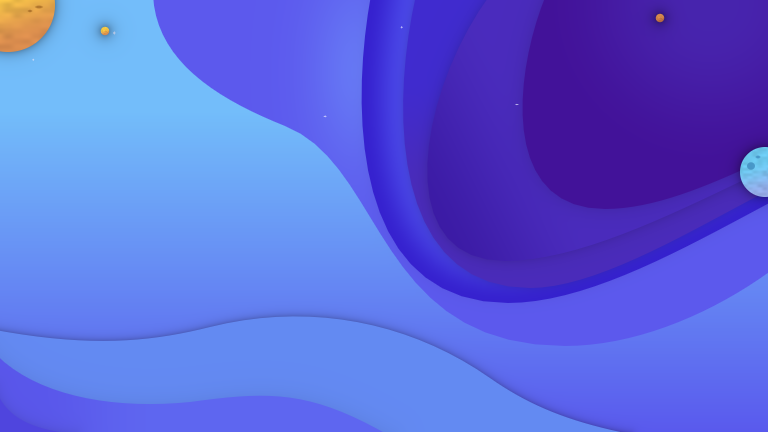
Write a Shadertoy shader that draws this background.

```glsl
// Layered paper-cut night sky: nested violet hollows, blue waves, small planets and sparkles.
// Canvas units: 7.68 wide by 4.32 high.

float hash(vec2 p) {
    vec3 q = fract(vec3(p.xyx) * 0.1031);
    q += dot(q, q.yzx + 33.33);
    return fract((q.x + q.y) * q.z);
}

float noise(vec2 p) {
    vec2 i = floor(p), f = fract(p);
    f *= f * (3.0 - 2.0 * f);
    return mix(mix(hash(i), hash(i + vec2(1, 0)), f.x),
               mix(hash(i + vec2(0, 1)), hash(i + vec2(1, 1)), f.x), f.y);
}

float cover(float d) { return clamp(0.5 - d * iResolution.y / 4.32, 0.0, 1.0); }

// Adds a cubic curve to a signed distance; the sign flips at each crossing
// of a vertical ray (dir 1 casts it up, -1 casts it down).
void addCubic(inout float dist, vec2 p, float dir, vec2 a, vec2 b, vec2 c, vec2 e) {
    vec2 from = a;
    for (int i = 1; i <= 18; i++) {
        float t = float(i) / 18.0, s = 1.0 - t;
        vec2 to = s*s*s*a + 3.0*s*s*t*b + 3.0*s*t*t*c + t*t*t*e;
        vec2 edge = to - from, rel = p - from;
        float away = length(rel - edge * clamp(dot(rel, edge) / dot(edge, edge), 0.0, 1.0));
        dist = (dist < 0.0 ? -1.0 : 1.0) * min(abs(dist), away);
        if ((from.x > p.x) != (to.x > p.x) && dir * (edge.y * rel.x / edge.x - rel.y) > 0.0)
            dist = -dist;
        from = to;
    }
}

// Hollow bounded by two joined cubics, open to the upper right
float hollow(vec2 p, vec2 a, vec2 b, vec2 c, vec2 d, vec2 e, vec2 f, vec2 g) {
    float dist = 9.0;
    addCubic(dist, p, -1.0, a, b, c, d);
    addCubic(dist, p, -1.0, d, e, f, g);
    return dist;
}

void paint(inout vec3 col, float dist, vec3 fill, float shade, float blur) {
    col *= 1.0 - shade * exp(-max(dist, 0.0) / blur);
    col = mix(col, fill, cover(dist));
}

void planet(inout vec3 col, vec2 p, vec2 center, float r, vec3 high, vec3 low) {
    vec2 q = (p - center) / r;
    vec3 body = mix(low, high, smoothstep(-0.9, 0.5, q.y - 0.3 * q.x));
    body *= 0.94 + 0.12 * noise(q * vec2(5, 9));
    paint(col, (length(q) - 1.0) * r, body, 0.28, 0.05);
}

void crater(inout vec3 col, vec2 p, vec2 center, vec2 size, vec3 tint) {
    col = mix(col, tint, 0.8 * cover((length((p - center) / size) - 1.0) * size.y));
}

void mainImage(out vec4 fragColor, in vec2 fragCoord) {
    vec2 p = fragCoord / iResolution.y * 4.32;
    float d;

    // Sky
    vec3 col = mix(vec3(0.35, 0.35, 0.93), vec3(0.45, 0.74, 0.98), clamp(p.y / 3.2, 0.0, 1.0));

    // Outer hollow with a pale glow beside its upper rim
    d = 9.0;
    addCubic(d, p, -1.0, vec2(1.53, 4.37), vec2(1.56, 3.72), vec2(2.15, 3.34), vec2(2.85, 3.06));
    addCubic(d, p, -1.0, vec2(2.85, 3.06), vec2(3.85, 2.67), vec2(3.75, 0.86), vec2(5.65, 0.86));
    addCubic(d, p, -1.0, vec2(5.65, 0.86), vec2(6.40, 0.86), vec2(7.20, 1.22), vec2(7.80, 1.68));
    float glow = exp(-dot((p - vec2(3.6, 3.6)) / vec2(0.5, 1.0), (p - vec2(3.6, 3.6)) / vec2(0.5, 1.0)));
    paint(col, d, mix(vec3(0.36, 0.35, 0.93), vec3(0.40, 0.47, 0.96), glow), 0.0, 0.1);

    // Inner hollows, deeper and darker
    d = hollow(p, vec2(3.71, 4.37), vec2(3.50, 3.22), vec2(3.52, 1.29), vec2(5.08, 1.29),
               vec2(5.90, 1.29), vec2(6.90, 1.87), vec2(7.75, 2.32));
    paint(col, d, mix(vec3(0.21, 0.13, 0.81), vec3(0.29, 0.28, 0.91), smoothstep(0.0, 0.42, -d)), 0.03, 0.05);

    d = hollow(p, vec2(4.16, 4.37), vec2(3.90, 3.22), vec2(3.92, 1.44), vec2(5.30, 1.44),
               vec2(6.00, 1.44), vec2(7.00, 2.07), vec2(7.75, 2.45));
    paint(col, d, mix(vec3(0.29, 0.17, 0.73), vec3(0.25, 0.17, 0.81), smoothstep(2.3, 3.6, p.y)), 0.08, 0.04);

    d = hollow(p, vec2(4.90, 4.37), vec2(4.20, 3.42), vec2(3.88, 1.71), vec2(5.05, 1.71),
               vec2(5.85, 1.71), vec2(6.90, 2.27), vec2(7.75, 2.67));
    paint(col, d, mix(vec3(0.23, 0.10, 0.64), vec3(0.29, 0.17, 0.74),
                      smoothstep(5.2, 6.9, p.x + 0.5 * p.y)), 0.10, 0.06);

    d = hollow(p, vec2(5.46, 4.37), vec2(5.15, 3.62), vec2(4.98, 2.23), vec2(6.05, 2.23),
               vec2(6.60, 2.23), vec2(7.20, 2.52), vec2(7.75, 2.77));
    paint(col, d, mix(vec3(0.26, 0.07, 0.60), vec3(0.28, 0.14, 0.68),
                      smoothstep(1.7, 0.2, length(p - vec2(7.1, 4.3)))), 0.08, 0.08);

    // Waves along the bottom
    d = 9.0;
    addCubic(d, p, 1.0, vec2(-0.1, 1.03), vec2(0.9, 0.84), vec2(1.5, 0.90), vec2(2.1, 1.05));
    addCubic(d, p, 1.0, vec2(2.1, 1.05), vec2(3.1, 1.30), vec2(4.1, 1.10), vec2(4.9, 0.54));
    addCubic(d, p, 1.0, vec2(4.9, 0.54), vec2(5.3, 0.26), vec2(5.7, 0.10), vec2(6.3, -0.02));
    paint(col, d, vec3(0.39, 0.54, 0.95), 0.22, 0.035);
    d = 9.0;
    addCubic(d, p, 1.0, vec2(-0.1, 0.84), vec2(0.3, 0.37), vec2(1.1, 0.22), vec2(1.9, 0.30));
    addCubic(d, p, 1.0, vec2(1.9, 0.30), vec2(2.7, 0.41), vec2(3.1, 0.42), vec2(3.9, -0.04));
    paint(col, d, mix(vec3(0.35, 0.34, 0.92), vec3(0.37, 0.40, 0.94), smoothstep(0.3, 1.6, p.x)), 0.05, 0.1);
    d = 9.0;
    addCubic(d, p, 1.0, vec2(-0.05, 0.45), vec2(0.05, 0.13), vec2(0.35, 0.02), vec2(0.75, -0.02));
    paint(col, d, vec3(0.31, 0.27, 0.87), 0.08, 0.06);

    // Four-pointed sparkles scattered over the upper sky
    vec2 cell = floor(p / 0.7);
    vec2 spark = abs(p - 0.7 * (cell + 0.2 + 0.6 * vec2(hash(cell + 7.0), hash(cell + 19.0))));
    float reach = 0.015 + 0.02 * hash(cell + 31.0);
    float star = cover(sqrt(spark.x * reach) + sqrt(spark.y * reach) - reach);
    col = mix(col, vec3(0.9, 0.9, 1.0), 0.7 * star * step(0.68, hash(cell + 3.0)) * step(2.8, p.y));

    // Planets and moons
    vec3 gold = vec3(0.96, 0.79, 0.27), amber = vec3(0.84, 0.54, 0.30);
    planet(col, p, vec2(0.08, 4.27), 0.47, gold, amber);
    crater(col, p, vec2(0.39, 4.25), vec2(0.035, 0.014), vec3(0.65, 0.42, 0.15));
    crater(col, p, vec2(0.30, 4.21), vec2(0.02, 0.012), vec3(0.65, 0.42, 0.15));
    planet(col, p, vec2(1.05, 4.01), 0.042, gold, amber);
    planet(col, p, vec2(6.60, 4.14), 0.042, amber, vec3(0.7, 0.4, 0.25));
    planet(col, p, vec2(7.65, 2.60), 0.25, vec3(0.42, 0.78, 0.93), vec3(0.58, 0.66, 0.90));
    crater(col, p, vec2(7.51, 2.66), vec2(0.04, 0.037), vec3(0.25, 0.55, 0.75));
    crater(col, p, vec2(7.58, 2.75), vec2(0.022, 0.014), vec3(0.25, 0.55, 0.75));

    fragColor = vec4(col, 1.0);
}
```
